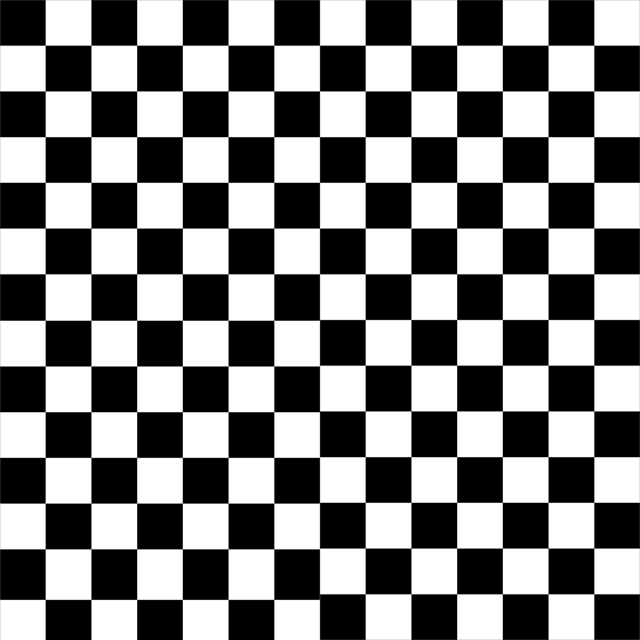
Give the GLSL for this pattern, as a WebGL 2 fragment shader.

```glsl
#version 300 es
precision highp float;
// Black and white checkerboard of 14 by 14 squares, white at the lower left.
// Each axis gives a signed distance to its nearest cell edge; the product of
// both signs picks the colour. The lower left rows sit slightly low.

#define CELLS 14.0          // squares across and down (even, so it tiles)
#define EDGE_SOFTNESS 0.001 // half width of the soft edge, in canvas units
#define ROW_SLIP 0.0012     // drop of the lower rows in the left half
#define BASE_SLIP 0.0088    // drop of the lowest row line in the left half
#define SLIP_TOP 0.535      // height below which rows slip
#define BASE_TOP 0.105      // height below which the base slip applies
#define INK vec3(0.0)
#define PAPER vec3(1.0)

uniform vec2 u_resolution;
out vec4 fragColor;

// Distance to the nearest cell edge: positive in even cells, negative in odd.
vec2 signedCellDistance(vec2 p) {
  vec2 grid = p * CELLS;
  vec2 parity = 1.0 - 2.0 * mod(floor(grid), 2.0);
  return parity * (0.5 - abs(fract(grid) - 0.5)) / CELLS;
}

// Downward offset of the row lines; its steps fall inside cells.
float rowSlip(vec2 p) {
  float slip = p.y < BASE_TOP ? BASE_SLIP : ROW_SLIP;
  return p.x < 0.5 && p.y < SLIP_TOP ? slip : 0.0;
}

void main() {
  vec2 p = gl_FragCoord.xy / u_resolution;
  p.y += rowSlip(p);

  // Soft edges, never narrower than one pixel
  vec2 halfWidth = max(vec2(EDGE_SOFTNESS), 0.5 / u_resolution);
  vec2 side = clamp(signedCellDistance(p) / halfWidth, -1.0, 1.0);

  float paperAmount = 0.5 + 0.5 * side.x * side.y;
  fragColor = vec4(mix(INK, PAPER, paperAmount), 1.0);
}
```
